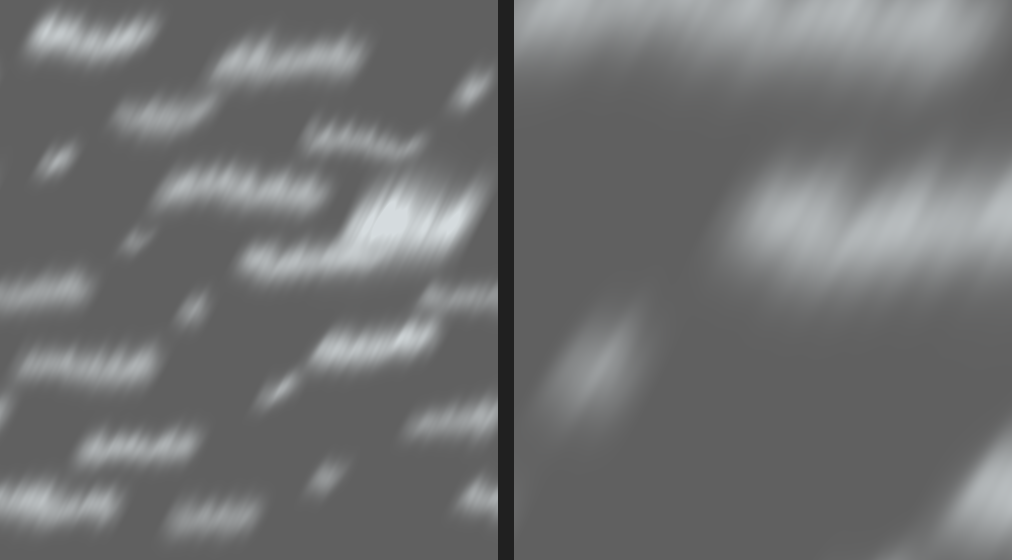
Left, the full canvas; right, a detail of the centre.
Write a Shadertoy shader that draws this background.

```glsl
// Soft pale wisps drifting over a flat grey field.
// Long wisps and small puffs sit on a golden-ratio lattice; each is a sheared
// Gaussian band whose spine, thickness and slanted fibres follow gradient noise.

const vec3  FIELD_COLOR  = vec3(0.376, 0.376, 0.376);
const vec3  WISP_COLOR   = vec3(0.850, 0.875, 0.885);
const int   WISP_COUNT   = 20;
const int   BRIGHT_WISP  = 12;      // the one thick, bright wisp
const float GOLDEN       = 0.618034;
const float LATTICE_X    = 0.44;    // horizontal phase of the lattice
const float SLANT        = 0.50;    // sideways lean of the fibres
const float END_SOFTNESS = 0.026;
const float BAND_SIGMA   = 0.0215;
const vec2  HALF_LENGTH  = vec2(0.075, 0.165);
const vec2  OPACITY      = vec2(0.42, 0.70);
const float STREAK_FREQ  = 44.0;
const float FIBRE_FREQ   = 115.0;

vec2 hash22(vec2 p) {
    vec3 q = fract(vec3(p.xyx) * vec3(0.1031, 0.1030, 0.0973));
    q += dot(q, q.yzx + 33.33);
    return fract((q.xx + q.yz) * q.zy);
}

float cornerGradient(vec2 cell, vec2 offset) {
    float angle = 6.28318 * hash22(cell + 57.0).x;
    return dot(vec2(cos(angle), sin(angle)), offset);
}

// Gradient noise, roughly -0.7 to 0.7
float gradientNoise(vec2 p) {
    vec2 i = floor(p), f = fract(p);
    vec2 w = f * f * f * (f * (f * 6.0 - 15.0) + 10.0);
    vec2 e = vec2(1.0, 0.0);
    return mix(mix(cornerGradient(i, f), cornerGradient(i + e, f - e), w.x),
               mix(cornerGradient(i + e.yx, f - e.yx),
                   cornerGradient(i + e.xx, f - e.xx), w.x), w.y);
}

// Opacity of one wisp; d is the sheared offset from its centre
float wisp(vec2 d, float halfLength, float sigma, float opacity, float tilt, float seed) {
    float bend   = gradientNoise(vec2(d.x * 9.0, seed + 0.3));
    float swell  = gradientNoise(vec2(d.x * 8.0, seed + 11.6));
    float streak = gradientNoise(vec2(d.x * STREAK_FREQ, d.y * 5.0 + seed + 23.4));
    float fibre  = gradientNoise(vec2(d.x * FIBRE_FREQ, d.y * 7.0 + seed + 37.7));

    // Cross section: a bent band with a ragged rim
    float v = d.y - tilt * d.x - 0.026 * bend - 0.013 * streak;
    float thickness = sigma * (1.0 + 0.45 * swell);
    float band = exp(-0.5 * v * v / (thickness * thickness));

    // Rounded ends, shifted a little by the streaks
    float u = d.x + 0.008 * streak;
    float ends = smoothstep(-halfLength - END_SOFTNESS, -halfLength + END_SOFTNESS, u)
               * smoothstep(-halfLength - END_SOFTNESS, -halfLength + END_SOFTNESS, -u);

    float texture_ = 1.0 + 0.38 * swell + 0.34 * streak + 0.12 * fibre;
    return clamp(opacity * band * ends * texture_, 0.0, 0.97);
}

void mainImage(out vec4 fragColor, in vec2 fragCoord) {
    vec2 p = fragCoord / iResolution.y;
    float width = iResolution.x / iResolution.y;
    float clearness = 1.0;

    for (int i = 0; i < WISP_COUNT; i++) {
        float n = float(i);
        vec2 jitter = hash22(vec2(n, 7.0)) - 0.5;

        // Lattice position, wrapped at the sides
        vec2 center = vec2(width * fract(n * GOLDEN + LATTICE_X),
                           mix(0.04, 0.96, (n + 0.5) / float(WISP_COUNT)));
        center += jitter * vec2(0.06, 0.025);
        vec2 d = p - center;
        d.x -= width * round(d.x / width);
        if (abs(d.y) > 0.22) continue;
        d.x -= SLANT * d.y;

        // Evenly spread sizes and strengths
        float halfLength = mix(HALF_LENGTH.x, HALF_LENGTH.y, fract(n * 0.7549));
        float opacity = mix(OPACITY.x, OPACITY.y, fract(n * 0.5698));
        float sigma = BAND_SIGMA;
        float tilt = 0.24 * (hash22(vec2(n, 19.0)).x - 0.5);

        if (i % 3 == 2) {                 // small puff
            halfLength = 0.014 + 0.010 * fract(n * 0.7549);
            sigma = 0.020;
        } else if (i == BRIGHT_WISP) {    // thick bright wisp
            halfLength = 0.105;
            sigma = 0.044;
            opacity = 1.0;
        }
        clearness *= 1.0 - wisp(d, halfLength, sigma, opacity, tilt, n * 53.0);
    }

    fragColor = vec4(mix(FIELD_COLOR, WISP_COLOR, 1.0 - clearness), 1.0);
}
```
